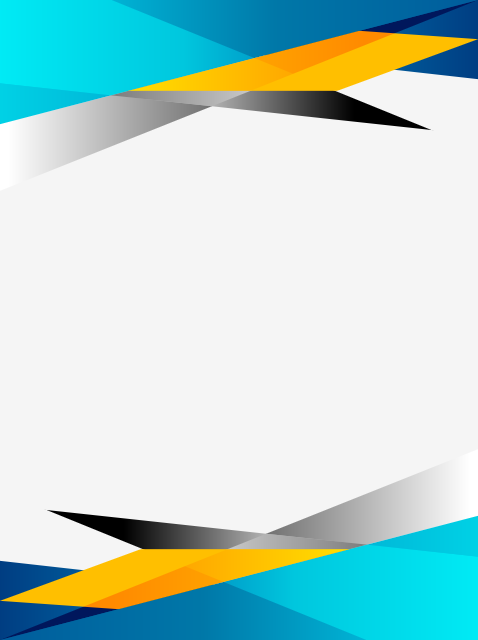
Reproduce this background procedurally as a WebGL 1 fragment shader.

```glsl
precision highp float;
// Pale page framed at two opposite corners by crossing cyan, blue, amber and grey blades.
uniform vec2 u_resolution;

const vec2 PAGE = vec2(5.74, 7.68);
const vec3 PAPER = vec3(0.961);
const vec3 CYAN = vec3(0.0, 0.92, 0.96);
const vec3 TEAL = vec3(0.0, 0.71, 0.84);
const vec3 OCEAN = vec3(0.0, 0.47, 0.66);
const vec3 BLUE = vec3(0.0, 0.36, 0.61);
const vec3 DEEP_BLUE = vec3(0.0, 0.24, 0.51);
const vec3 NAVY = vec3(0.0, 0.09, 0.36);
const vec3 YELLOW = vec3(1.0, 0.87, 0.0);
const vec3 AMBER = vec3(1.0, 0.75, 0.0);
const vec3 ORANGE = vec3(1.0, 0.54, 0.0);

// Smooth coverage of the half plane above the line from a (left) to b (right).
float above(vec2 p, vec2 a, vec2 b, float pixel) {
  vec2 dir = normalize(b - a);
  vec2 rel = p - a;
  return clamp((dir.y * rel.x - dir.x * rel.y) / pixel + 0.5, 0.0, 1.0);
}

// Linear position of x between two stops.
float ramp(float x, float start, float end) {
  return clamp((x - start) / (end - start), 0.0, 1.0);
}

// Draws one corner group; p runs right and down from its outer corner.
vec3 cornerBlades(vec2 p, float pixel) {
  float x = p.x;

  // Edges shared by several shapes
  float ridge = above(p, vec2(0.0, 1.49), vec2(5.74, 0.0), pixel);
  float wedge = above(p, vec2(0.0, 2.29), vec2(5.74, 0.0), pixel) * (1.0 - ridge);
  float blade = above(p, vec2(0.0, 1.0), vec2(5.18, 1.56), pixel)
      * (1.0 - above(p, vec2(1.34, 0.0), vec2(5.18, 1.56), pixel));
  float shelf = above(p, vec2(0.0, 1.09), vec2(5.74, 1.09), pixel);

  // Grey wedge and black pointed blade
  vec3 col = mix(PAPER, vec3(mix(1.0, 0.45, ramp(x, 0.1, 2.5))), wedge);
  col = mix(col, vec3(mix(0.72, 0.0, ramp(x, 2.5, 4.25))), blade);
  col = mix(col, vec3(mix(0.5, 0.78, ramp(x, 1.4, 3.0))), blade * wedge);

  // Blue flank with the navy tip of the wedge
  float flank = above(p, vec2(4.76, 0.84), vec2(5.74, 0.95), pixel);
  col = mix(col, mix(BLUE, DEEP_BLUE, ramp(x, 4.6, 5.74)), flank);
  col = mix(col, NAVY, flank * wedge);

  // Outer field, split by the blade into blue and cyan
  vec3 field = mix(TEAL, OCEAN, ramp(x, 1.3, 3.3));
  field = mix(field, BLUE, ramp(x, 3.3, 5.74));
  float lowerLeft = 1.0 - above(p, vec2(0.0, 1.0), vec2(5.18, 1.56), pixel);
  field = mix(field, mix(vec3(0.0, 0.82, 0.9), TEAL, ramp(x, 0.0, 1.5)), lowerLeft);
  vec3 bright = mix(CYAN, vec3(0.0, 0.78, 0.87), ramp(x, 0.0, 2.2));
  bright = mix(bright, vec3(0.0, 0.64, 0.8), ramp(x, 2.2, 3.0));
  field = mix(field, bright, blade);
  col = mix(col, field, ridge);

  // Amber band, tinted where the wedge and blade cross it
  float band = shelf * (1.0 - ridge)
      * (1.0 - above(p, vec2(4.32, 0.37), vec2(5.74, 0.47), pixel))
      * above(p, vec2(4.05, 1.09), vec2(5.74, 0.47), pixel);
  vec3 warm = mix(vec3(1.0, 0.65, 0.0), ORANGE, ramp(x, 2.9, 4.4));
  warm = mix(warm, mix(YELLOW, vec3(1.0, 0.66, 0.0), ramp(x, 1.6, 3.5)), blade);
  return mix(col, mix(AMBER, warm, wedge), band);
}

void main() {
  vec2 uv = gl_FragCoord.xy / u_resolution;
  vec2 p = vec2(uv.x, 1.0 - uv.y) * PAGE;
  // The lower half is the upper half turned by 180 degrees
  if (uv.y < 0.5) p = PAGE - p;
  float pixel = PAGE.x / u_resolution.x;
  gl_FragColor = vec4(cornerBlades(p, pixel), 1.0);
}
```
